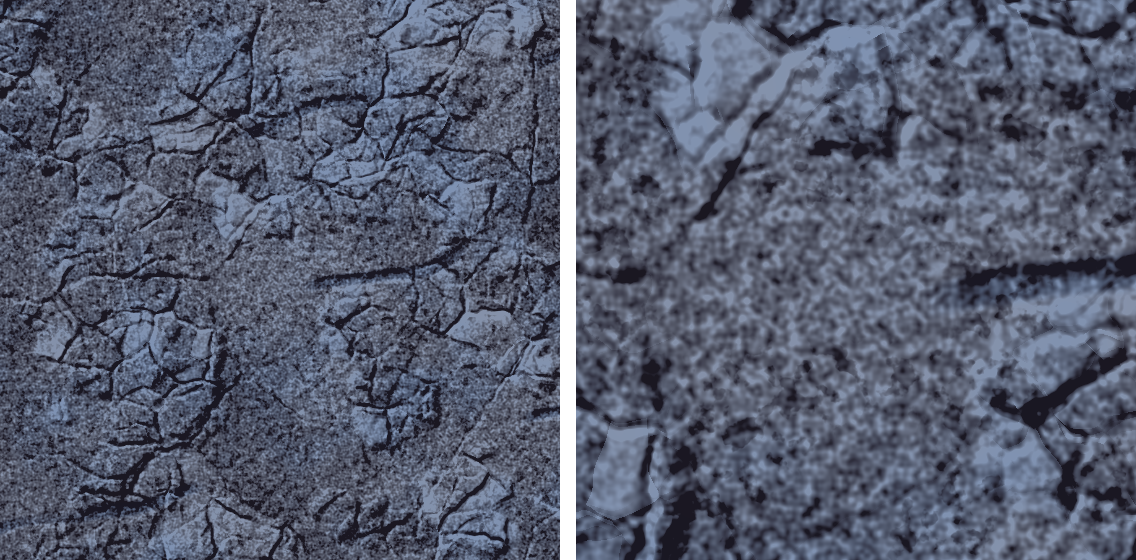
Left, the full canvas; right, a detail of the centre.
A three.js fragment shader for this texture:

```glsl
// Weathered blue-grey slate: gritty stone broken by patches of lifted flakes.
// Warped Voronoi plates at three scales form a height field, which is lit from
// the upper left, then gradient noise adds pits, grain and colour drift.
varying vec2 vUv;

const vec2 TO_LIGHT = vec2(-0.6, 0.8);
const vec3 CREVICE = vec3(0.10, 0.09, 0.13);
const vec3 SHADE = vec3(0.22, 0.23, 0.29);
const vec3 STONE = vec3(0.30, 0.33, 0.39);
const vec3 WORN = vec3(0.39, 0.43, 0.50);
const vec3 PALE = vec3(0.49, 0.55, 0.64);
const vec3 BLUE_SHIFT = vec3(-0.015, 0.0, 0.035);
const vec3 MAUVE_SHIFT = vec3(0.012, -0.004, -0.004);

struct Rock { float height, crack, flaky, groove, tint; };

// Two random values from -1 to 1
vec2 hash2(vec2 p) {
  vec3 h = fract(p.xyx * vec3(0.1031, 0.1030, 0.0973));
  h += dot(h, h.yzx + 33.33);
  return 2.0 * fract((h.xx + h.yz) * h.zy) - 1.0;
}

float corner(vec2 cell, vec2 offset, vec2 f) {
  return dot(hash2(cell + offset), f - offset);
}

float gradientNoise(vec2 p) {
  vec2 cell = floor(p), f = fract(p);
  vec2 u = f * f * f * (f * (f * 6.0 - 15.0) + 10.0);
  float low = mix(corner(cell, vec2(0.0), f), corner(cell, vec2(1.0, 0.0), f), u.x);
  float high = mix(corner(cell, vec2(0.0, 1.0), f), corner(cell, vec2(1.0), f), u.x);
  return 1.4 * mix(low, high, u.y);
}

float fbm(vec2 p) {
  float sum = 0.0, gain = 0.6;
  for (int i = 0; i < 4; i++) {
    sum += gain * gradientNoise(p);
    p = mat2(1.6, 1.2, -1.2, 1.6) * p + 7.3;
    gain *= 0.55;
  }
  return sum;
}

// Voronoi plate: x distance to its border, y tilted level, z random tint
vec3 plate(vec2 p) {
  vec2 nearest = vec2(8.0), second = vec2(9.0), id = vec2(0.0);
  for (int i = 0; i < 9; i++) {
    vec2 cell = floor(p) + vec2(mod(float(i), 3.0), floor((float(i) + 0.5) / 3.0)) - 1.0;
    vec2 r = cell + 0.5 + 0.46 * hash2(cell) - p;
    if (dot(r, r) < dot(nearest, nearest)) {
      second = nearest;
      nearest = r;
      id = cell;
    } else if (dot(r, r) < dot(second, second)) second = r;
  }
  vec2 seed = hash2(id + 37.0);
  float border = 0.5 * dot(nearest + second, normalize(second - nearest));
  return vec3(border, 0.5 + 0.5 * seed.x + dot(nearest, hash2(id + 71.0)), seed.y);
}

float lift(vec3 piece, float bevel) {
  return max(piece.y, 0.0) * smoothstep(0.0, bevel, piece.x);
}

// Broken bands that climb gently to the right
float grooveBand(vec2 p) {
  float across = p.y - 0.22 * p.x + 0.035 * gradientNoise(p * 6.0);
  float dist = abs(fract(across * 3.2 + 0.35) - 0.5) / 3.2;
  return smoothstep(0.0, 0.2, gradientNoise(p * 3.1 + 4.7)) * (1.0 - smoothstep(0.006, 0.016, dist));
}

Rock rockAt(vec2 p) {
  vec2 warp = vec2(gradientNoise(p * 9.0), gradientNoise(p * 9.0 + 31.7));
  vec2 ragged = vec2(gradientNoise(p * 45.0), gradientNoise(p * 45.0 + 17.3));
  vec2 q = p + 0.03 * warp + 0.006 * ragged;
  vec3 slab = plate(q * 3.7 + 2.3);
  vec3 flake = plate(mat2(9.0, 5.0, -6.0, 10.0) * q + 11.0);
  vec3 chip = plate(mat2(19.0, -10.0, 12.0, 21.0) * q + 5.0);
  Rock rock;
  rock.flaky = smoothstep(-0.1, 0.06, fbm(p * 3.8 + 8.6));
  rock.groove = grooveBand(p);
  rock.tint = mix(slab.z, mix(flake.z, chip.z, 0.35), rock.flaky);
  rock.height = 0.6 * lift(slab, 0.03) - 0.5 * rock.groove
    + rock.flaky * (1.0 * lift(flake, 0.09) + 0.55 * lift(chip, 0.16))
    + 0.35 * gradientNoise(p * 28.0) + 0.25 * gradientNoise(p * 64.0);
  float flakeCrack = rock.flaky * (1.0 - smoothstep(0.01, 0.06, flake.x));
  float slabCrack = 0.8 - 0.8 * smoothstep(0.003, 0.016, slab.x);
  rock.crack = smoothstep(-0.25, 0.2, gradientNoise(p * 11.0 + 3.0)) * max(flakeCrack, slabCrack);
  return rock;
}

void main() {
  vec2 p = vUv;
  Rock rock = rockAt(p);
  // Slope lighting and a short shadow
  float slope = rock.height - rockAt(p + 0.004 * TO_LIGHT).height;
  float blocker = rockAt(p + 0.012 * TO_LIGHT).height;
  float shadow = smoothstep(0.0, 0.5, blocker - rock.height - 0.14);
  // Grain, black pitting and smooth worn faces
  float grain = gradientNoise(p * 105.0) + 1.1 * gradientNoise(p * 215.0 + 9.0);
  float pitted = smoothstep(-0.2, 0.2, gradientNoise(p * 13.0 + 21.0));
  float pits = pitted * smoothstep(0.04, 0.24, fbm(p * 62.0 + 40.0));
  float worn = rock.flaky * smoothstep(-0.2, 0.5, rock.tint) * (1.0 - 0.5 * pitted);
  float blotch = 0.9 * fbm(p * 4.5 + 15.0) + 0.5 * fbm(p * 17.0 + 33.0);
  float tone = 2.1 + blotch + 0.4 * rock.tint + 0.25 * rock.flaky + 0.8 * worn;
  tone += mix(1.5, 0.7, worn) * grain + clamp(3.2 * slope, -1.5, 1.2);
  tone -= 1.1 * pits + 1.2 * shadow + 1.6 * rock.crack + 0.6 * rock.groove;
  tone = 2.1 + 1.35 * (tone - 1.95);
  // Tone ramp from crevice to pale stone, then a drift of hue
  vec3 color = mix(CREVICE, SHADE, clamp(tone, 0.0, 1.0));
  color = mix(color, STONE, clamp(tone - 1.0, 0.0, 1.0));
  color = mix(color, WORN, clamp(tone - 2.0, 0.0, 1.0));
  color = mix(color, PALE, clamp(tone - 3.0, 0.0, 1.2));
  float blueness = smoothstep(-0.15, 0.6, fbm(p * 5.0 + 52.0) + 0.2 * rock.flaky);
  vec3 hueShift = mix(MAUVE_SHIFT, BLUE_SHIFT, max(blueness, rock.groove));
  gl_FragColor = vec4(color + hueShift * clamp(tone * 0.5, 0.2, 1.0), 1.0);
}
```
